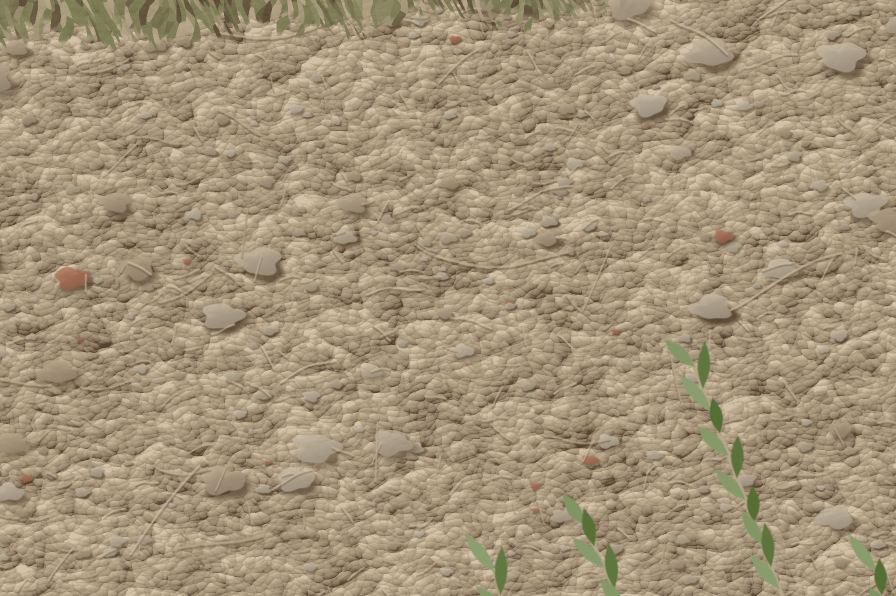
A WebGL 2 fragment shader for this texture:

```glsl
#version 300 es
precision highp float;
uniform vec2 u_resolution;
out vec4 fragColor;

// Palette
const vec3 SHADOW = vec3(0.33, 0.26, 0.18);
const vec3 SOIL_DARK = vec3(0.54, 0.46, 0.37);
const vec3 SOIL_MID = vec3(0.64, 0.57, 0.47);
const vec3 SOIL_LIGHT = vec3(0.72, 0.65, 0.54);
const vec3 SOIL_PALE = vec3(0.83, 0.76, 0.66);
const vec3 STONE = vec3(0.73, 0.69, 0.62);
const vec3 CLAY = vec3(0.64, 0.42, 0.32);
const vec3 GRASS = vec3(0.46, 0.47, 0.31);
const vec3 LEAF_PALE = vec3(0.57, 0.64, 0.46);
const vec3 LEAF_DARK = vec3(0.33, 0.43, 0.20);
// Lengths are in canvas heights
const vec2 LIGHT = vec2(-0.40, 0.92);
const float BASE_TONE = 2.65;
const float GRAIN = 0.0095;
const float FLATNESS = 1.6;
const float SOFT = 0.002;
const float LEAF_LENGTH = 0.08;
const float LEAF_WIDTH = 0.0105;
const float LEAF_SPACING = 0.04;
// Base and tip of each sprig
const vec4 SPRIGS[4] = vec4[4](
  vec4(1.32, -0.02, 1.165, 0.385), vec4(1.06, -0.05, 0.98, 0.12),
  vec4(0.86, -0.08, 0.83, 0.04), vec4(1.50, -0.08, 1.47, 0.04));

vec2 hash2(vec2 c) {
  vec3 q = fract(c.xyx * vec3(0.1031, 0.1030, 0.0973));
  q += dot(q, q.yzx + 33.33);
  return fract((q.xx + q.yz) * q.zy);
}
float cover(float d) { return 1.0 - smoothstep(-SOFT, SOFT, d); }
float segment(vec2 p, vec2 a, vec2 b) {
  vec2 pa = p - a, ba = b - a;
  return length(pa - ba * clamp(dot(pa, ba) / dot(ba, ba), 0.0, 1.0));
}
vec2 neighbour(vec2 g, int k) { return floor(g) + vec2(k % 3 - 1, k / 3 - 1); }

// Cellular noise: tint, distance to the border, slope to the light
vec3 grains(vec2 g) {
  float first = 9.0, second = 9.0;
  vec3 cell = vec3(0.0);
  for (int k = 0; k < 9; k++) {
    vec2 c = neighbour(g, k), o = g - c - hash2(c);
    float d = length(o);
    second = min(second, max(d, first));
    if (d < first) cell = vec3(hash2(c + 71.0).x, 0.0, dot(o, LIGHT));
    first = min(first, d);
  }
  cell.y = second - first;
  return cell;
}

vec3 soil(vec2 p) {
  p += 0.004 * sin(p.yx * vec2(61.0, 47.0) + 2.0 * sin(p * 23.0));
  float swell = sin(p.x * 9.0 + 2.0 * sin(p.y * 7.0)) * sin(p.y * 13.0 + sin(p.x * 11.0));
  float tone = BASE_TONE + 0.2 * swell, size = GRAIN;
  for (int k = 0; k < 3; k++, size *= 2.1) {
    vec3 g = grains(p / (size * vec2(FLATNESS, 1.0)) + 37.0 * float(k + 1));
    float gap = 1.0 - smoothstep(0.0, 0.25, g.y);
    tone += (1.0 - 0.12 * float(k)) * (1.15 * (g.x - 0.5) + 1.2 * g.z - 0.5 * gap);
  }
  vec3 col = mix(SHADOW, SOIL_DARK, clamp(tone, 0.0, 1.0));
  col = mix(col, SOIL_MID, clamp(tone - 1.0, 0.0, 1.0));
  col = mix(col, SOIL_LIGHT, clamp(tone - 2.0, 0.0, 1.0));
  return mix(col, SOIL_PALE, clamp(tone - 3.0, 0.0, 1.0));
}

void addStones(inout vec3 col, vec2 p, float size) {
  vec2 g = p / size + 13.0;
  for (int k = 0; k < 9; k++) {
    vec2 c = neighbour(g, k), r = hash2(c), s = hash2(c + 51.0);
    if (s.x > 0.33) continue;
    vec2 o = (g - c - r) * vec2(1.0, FLATNESS);
    float radius = mix(0.13, 0.32, s.y * s.y), a = atan(o.y, o.x);
    float rim = radius * (1.0 + 0.14 * sin(3.0 * a + 20.0 * r.x) + 0.09 * sin(5.0 * a + 30.0 * r.y));
    float shade = length(o - radius * vec2(0.25, -0.5)) - rim;
    col = mix(col, SHADOW, (0.4 + 0.5 * r.y) * (1.0 - smoothstep(-0.08, 0.08, shade)));
    vec3 body = r.x > 0.96 ? CLAY : mix(SOIL_MID, STONE, s.x * 3.0);
    body *= 1.0 + 0.1 * dot(o, LIGHT) / radius;
    col = mix(col, body, 0.85 * cover((length(o) - rim) * size));
  }
}

void addStraws(inout vec3 col, vec2 p, float size) {
  vec2 g = p / size + 91.0;
  for (int k = 0; k < 9; k++) {
    vec2 c = neighbour(g, k), r = hash2(c), s = hash2(c + 29.0), o = g - c - r;
    if (s.x > 0.42) continue;
    float u = 2.0 * s.y - 1.0, a = 0.1 + 1.5 * u * abs(u), width = 0.0011 + 0.002 * size;
    vec2 reach = mix(0.15, 0.42, r.y) * vec2(cos(a), sin(a));
    o.y += 0.04 * sin(o.x * 7.0 + 6.0 * r.x);
    float under = segment(o + vec2(0.0, 0.004) / size, -reach, reach);
    col = mix(col, SHADOW, 0.4 * cover(under * size - width));
    float stalk = segment(o, -reach, reach) * size - width;
    col = mix(col, mix(SOIL_LIGHT, SOIL_PALE, r.x), 0.8 * cover(stalk));
  }
}

// Ragged blades along the top edge
void addGrass(inout vec3 col, vec2 p) {
  float lean = p.x + 0.25 * p.y + 0.012 * sin(p.x * 31.0 + p.y * 40.0);
  float tint = grains(vec2(lean / 0.008, p.y / 0.032)).x, hue = fract(tint * 7.0);
  float rim = 0.903 + 0.055 * p.x + 0.012 * sin(p.x * 19.0) + 0.045 * tint;
  vec3 blade = mix(SHADOW, GRASS, smoothstep(0.0, 0.35, hue));
  blade = mix(blade, SOIL_LIGHT, smoothstep(0.55, 1.0, hue));
  float mask = smoothstep(rim, rim + 0.012, p.y) * (1.0 - smoothstep(0.9, 1.1, p.x));
  col = mix(col, blade, 0.85 * mask);
}

void addSprig(inout vec3 col, vec2 p, vec2 base, vec2 tip) {
  vec2 axis = normalize(tip - base);
  col = mix(col, SOIL_LIGHT, cover(segment(p, base, tip) - 0.0035));
  for (float i = 0.0; i * LEAF_SPACING < distance(base, tip); i++) {
    vec2 r = hash2(vec2(i, 5.0) + floor(base * 40.0 + 20.0));
    float side = 1.0 - 2.0 * mod(i, 2.0), a = side * mix(0.15, 0.5, r.x);
    vec2 dir = mat2(cos(a), sin(a), -sin(a), cos(a)) * axis;
    vec2 o = p - tip + axis * i * LEAF_SPACING;
    float len = LEAF_LENGTH * mix(0.75, 1.15, r.y), t = clamp(dot(o, dir) / len, 0.0, 1.0);
    float d = length(o - dir * t * len) - LEAF_WIDTH * sin(3.1416 * t);
    col = mix(col, mix(LEAF_DARK, LEAF_PALE, 0.5 + 0.35 * side + 0.3 * (r.y - 0.5)), cover(d));
  }
}

vec3 scene(vec2 p) {
  vec3 col = soil(p);
  for (float s = 0.045; s < 0.2; s *= 2.7) addStones(col, p, s);
  for (float s = 0.05; s < 0.4; s *= 2.7) addStraws(col, p, s);
  addGrass(col, p);
  for (int i = 0; i < 4; i++) addSprig(col, p, SPRIGS[i].xy, SPRIGS[i].zw);
  return col;
}

void main() {
  // Four samples per pixel
  vec3 sum = vec3(0.0);
  for (int k = 0; k < 4; k++)
    sum += scene((gl_FragCoord.xy + vec2(k % 2, k / 2) * 0.5 - 0.25) / u_resolution.y);
  fragColor = vec4(sum / 4.0, 1.0);
}
```
